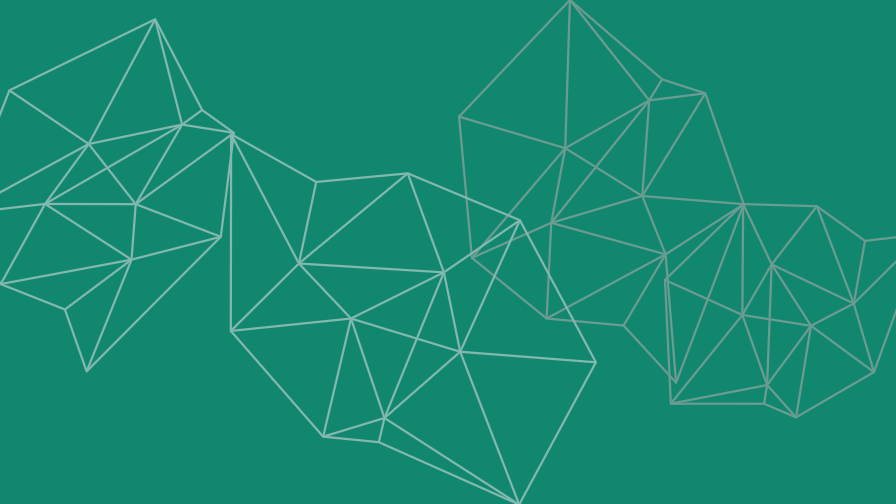
A Shadertoy shader for this background:

```glsl
// Mesh corners relative to its apex, y pointing down, canvas height = 432 units
const vec2 CORNERS[14] = vec2[14](
    vec2(0, 0), vec2(-95, 100), vec2(-4, 127), vec2(68, 86), vec2(79, 68),
    vec2(116, 80), vec2(62, 168), vec2(-16, 191), vec2(-84, 221), vec2(82, 218),
    vec2(-20, 273), vec2(46, 279), vec2(149, 175), vec2(91, 328));

// Bit b of entry a is set when corners a and b are joined (b > a)
const int LINKS[13] = int[13](
    30, 260, 456, 240, 32, 4160, 4736, 1792, 1024, 15360, 2048, 8192, 8192);

float segmentDistance(vec2 p, vec2 a, vec2 b) {
    vec2 pa = p - a, ba = b - a;
    return length(pa - ba * clamp(dot(pa, ba) / dot(ba, ba), 0.0, 1.0));
}

// Distance to the wireframe after an affine placement
float meshDistance(vec2 p, vec2 apex, mat2 shape) {
    float nearest = 1e5;
    for (int a = 0; a < 13; a++) {
        vec2 start = apex + shape * CORNERS[a];
        for (int b = a + 1; b < 14; b++) {
            if (((LINKS[a] >> b) & 1) == 1) {
                vec2 end = apex + shape * CORNERS[b];
                nearest = min(nearest, segmentDistance(p, start, end));
            }
        }
    }
    return nearest;
}

void mainImage(out vec4 fragColor, in vec2 fragCoord) {
    float pixel = 432.0 / iResolution.y;
    vec2 p = fragCoord * pixel;
    p.y = 432.0 - p.y;

    // Dim meshes on the right, bright meshes on the left and centre
    float dim = min(
        meshDistance(p, vec2(488.5, 0), mat2(1.0)),
        meshDistance(p, vec2(575, 346), mat2(0.580, 0.503, 0.501, -0.583)));
    float bright = min(
        meshDistance(p, vec2(133, 16.5), mat2(0.872, 0.253, -0.421, 0.850)),
        meshDistance(p, vec2(445, 432.5), mat2(-1.149, 0.205, -0.434, -1.025)));

    // Smooth strokes, bright over dim
    vec3 color = vec3(0.07, 0.53, 0.44);
    color = mix(color, vec3(0.42, 0.61, 0.57), clamp(0.5 + (0.95 - dim) / pixel, 0.0, 1.0));
    color = mix(color, vec3(0.51, 0.72, 0.68), clamp(0.5 + (0.95 - bright) / pixel, 0.0, 1.0));
    fragColor = vec4(color, 1.0);
}
```
